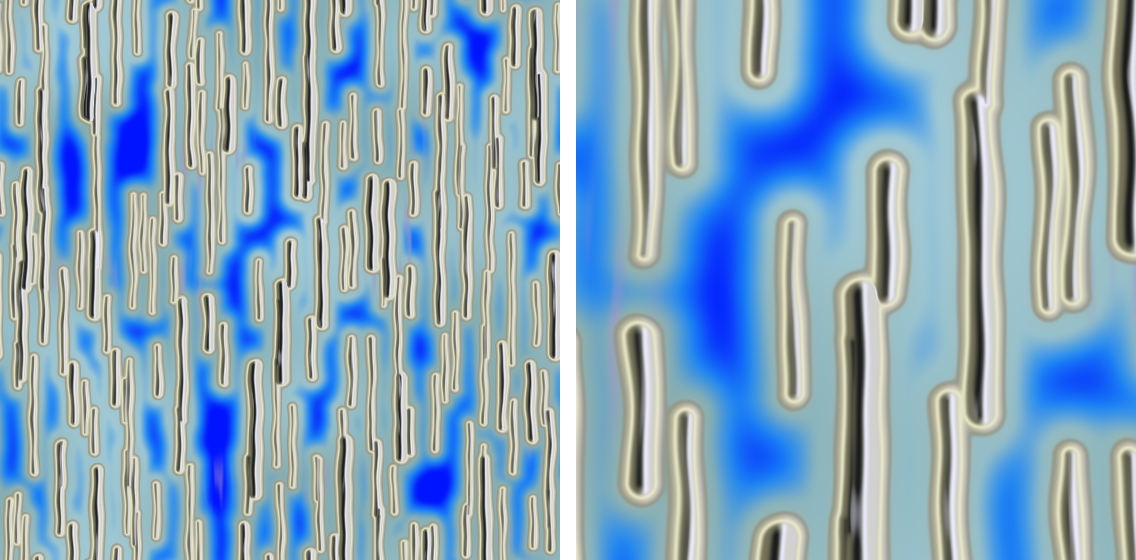
Left: the whole. Right: its middle third, enlarged.
A three.js fragment shader for this pattern:

```glsl
// Draws upright embossed metal capsules over a teal ground that turns blue in the gaps; tiles both ways.
varying vec2 vUv;

const vec2 GRID = vec2(26.0, 7.0);        // capsule cells across and up
const float PRESENCE = 0.84;              // share of cells holding a capsule
const vec2 RADIUS = vec2(0.0090, 0.0180); // thinnest, thickest
const vec2 HALF_LENGTH = vec2(0.036, 0.118);
const float WOBBLE = 0.0045;              // sideways bend of the capsules
const float SWELL = 0.0030;               // uneven thickness along a capsule
const float MERGE = 700.0;                // sharpness of the capsule union
const float SPREAD = 120.0;               // sharpness of the gap field

const vec3 TEAL = vec3(0.52, 0.68, 0.70);
const vec3 PALE_TEAL = vec3(0.63, 0.79, 0.84);
const vec3 SKY_BLUE = vec3(0.10, 0.52, 0.96);
const vec3 DEEP_BLUE = vec3(0.0, 0.08, 1.0);
const vec3 TAN = vec3(0.70, 0.69, 0.60);
const vec3 PEWTER = vec3(0.77, 0.76, 0.73);
const vec3 RIM_SHADE = vec3(0.54, 0.55, 0.49);
const vec3 CREAM = vec3(0.93, 0.93, 0.79);
const vec3 OLIVE = vec3(0.46, 0.45, 0.35);
const vec3 SILVER = vec3(0.82, 0.82, 0.81);
const vec3 INK = vec3(0.10, 0.11, 0.11);
const vec3 GLARE = vec3(0.93, 0.93, 1.0);
const vec3 LILAC = vec3(0.62, 0.58, 0.80);

vec4 hash4(vec2 cell) {
  vec4 q = fract(cell.xyxy * vec4(0.1031, 0.1030, 0.0973, 0.1099));
  q += dot(q, q.wzxy + 33.33);
  return fract((q.xxyz + q.yzzw) * q.zywx);
}

float cornerSlope(vec2 cell, vec2 offset, vec2 period) {
  float angle = 6.2832 * hash4(mod(cell, period) + 71.0).x;
  return dot(vec2(cos(angle), sin(angle)), offset);
}

// Gradient noise that wraps after a whole number of cells
float wrapNoise(vec2 p, vec2 period) {
  p *= period;
  vec2 i = floor(p), f = fract(p);
  vec2 s = f * f * f * (f * (f * 6.0 - 15.0) + 10.0);
  vec2 e = vec2(1.0, 0.0);
  float low = mix(cornerSlope(i, f, period), cornerSlope(i + e, f - e, period), s.x);
  float high = mix(cornerSlope(i + e.yx, f - e.yx, period), cornerSlope(i + 1.0, f - 1.0, period), s.x);
  return mix(low, high, s.y);
}

float bump(float x, float width) {
  return exp(-x * x / (width * width));
}

// x: distance to the merged capsules, y: sideways offset from the axis, z: soft gap distance
vec3 capsuleField(vec2 p) {
  vec2 home = floor(p * GRID);
  float total = 1e-30, offset = 0.0, gap = 1e-20;
  for (int j = -2; j <= 2; j++) {
    for (int i = -3; i <= 3; i++) {
      vec2 cell = home + vec2(float(i), float(j));
      vec2 id = mod(cell, GRID);
      vec4 rnd = hash4(id + 3.0);
      if (hash4(id + 37.0).y > PRESENCE) continue;
      vec2 q = p - (cell + rnd.xy) / GRID;
      float halfLength = mix(HALF_LENGTH.x, HALF_LENGTH.y, rnd.z * rnd.z);
      float radius = mix(RADIUS.x, RADIUS.y, rnd.w * rnd.w * (0.4 + 0.6 * rnd.z));
      float d = length(vec2(q.x, max(abs(q.y) - halfLength, 0.0))) - radius;
      float weight = exp(-MERGE * d);
      total += weight;
      offset += weight * q.x;
      gap += exp(-SPREAD * d);
    }
  }
  return vec3(-log(total) / MERGE, offset / total, -log(gap) / SPREAD);
}

vec3 groundColor(vec2 p, float gap, float dist) {
  float drift = wrapNoise(p, vec2(3.0, 3.0));
  vec3 color = mix(TEAL, PALE_TEAL, smoothstep(-0.25, 0.45, drift));
  gap -= 0.010 * drift;
  color = mix(color, SKY_BLUE, smoothstep(0.002, 0.020, gap));
  color = mix(color, DEEP_BLUE, smoothstep(0.014, 0.034, gap));
  // Faint vertical smears in a few patches
  float patchMask = smoothstep(0.15, 0.45, wrapNoise(p + 0.37, vec2(5.0, 5.0)));
  float smear = smoothstep(0.0, 0.5, wrapNoise(p, vec2(80.0, 9.0)));
  color = mix(color, LILAC, 0.6 * patchMask * smear);
  return mix(color, TAN, 0.35 * exp(-max(dist, 0.0) / 0.0025));
}

vec3 metalColor(vec2 p, float depth, float side) {
  // Outer band: olive tan on the left, pewter on the right
  float lit = smoothstep(-0.005, 0.005, side);
  vec3 color = mix(RIM_SHADE, mix(TAN, PEWTER, lit), smoothstep(-0.001, 0.0035, depth));
  // Olive left flank, silver right flank
  vec3 flank = mix(OLIVE, SILVER, smoothstep(-0.003, 0.003, side));
  color = mix(color, flank, smoothstep(0.0045, 0.0085, depth));
  // Dark groove with flecks, then the bright line beside it
  float groove = smoothstep(0.0065, 0.0135, depth) * bump(side + 0.0018, 0.0034);
  color = mix(color, INK, groove);
  float fleck = smoothstep(0.15, 0.5, wrapNoise(p, vec2(130.0, 18.0)));
  color = mix(color, GLARE, 0.6 * groove * fleck);
  color = mix(color, GLARE, 0.9 * smoothstep(0.005, 0.009, depth) * bump(side - 0.0028, 0.0017));
  // Thin cream ridge that follows the outline
  return mix(color, CREAM, 0.8 * bump(depth - 0.0050, 0.0014));
}

void main() {
  vec2 p = vUv;
  p.x += WOBBLE * wrapNoise(vUv, vec2(13.0, 17.0));
  vec3 field = capsuleField(p);
  float dist = field.x + SWELL * wrapNoise(vUv + 0.61, vec2(36.0, 18.0));
  vec3 ground = groundColor(vUv, field.z, dist);
  vec3 metal = metalColor(p, -dist, field.y);
  float cover = smoothstep(0.0020, -0.0014, dist);
  gl_FragColor = vec4(mix(ground, metal, cover), 1.0);
}
```
